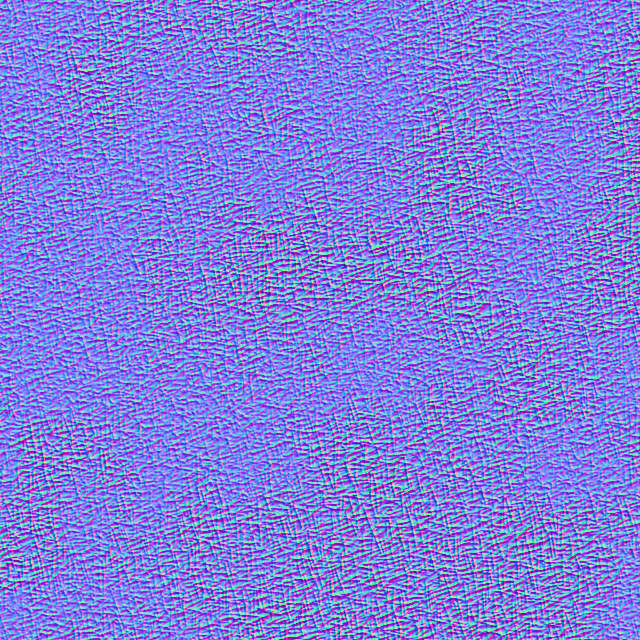
Write a WebGL 2 fragment shader that draws this texture map.

```glsl
#version 300 es
precision highp float;
// Tangent-space normal map of a fibrous, finely creased sheet.
// Short raised strands are scattered in stretched, rotated cells; their slopes
// are summed, varied by soft patches, and encoded as a unit normal.

#define RISING_SLOPE 3.8    // steepness of the slanting creases
#define FLAT_SLOPE 3.1      // steepness of the near-level creases
#define UPRIGHT_SLOPE 2.7   // steepness of the long upright fibres
#define GRAIN_SLOPE 2.0     // steepness of the short grain
#define PATCH_SCALE 7.0     // patches across the canvas
#define CALM_CONTRAST 0.55  // strand strength in calm patches
#define ROUGH_CONTRAST 1.4  // strand strength in rough patches

uniform vec2 u_resolution;
out vec4 fragColor;

// Integer hash: three values from 0 to 1 for each cell and seed.
vec3 hash3(ivec2 cell, int seed) {
  uvec3 v = uvec3(ivec3(cell, seed)) * 1664525u + 1013904223u;
  v.x += v.y * v.z;
  v.y += v.z * v.x;
  v.z += v.x * v.y;
  v ^= v >> 16u;
  v.x += v.y * v.z;
  v.y += v.z * v.x;
  v.z += v.x * v.y;
  return vec3(v >> 8u) / 16777216.0;
}

float valueNoise(vec2 p, int seed) {
  ivec2 cell = ivec2(floor(p));
  vec2 f = fract(p);
  f = f * f * (3.0 - 2.0 * f);
  float low = mix(hash3(cell, seed).x, hash3(cell + ivec2(1, 0), seed).x, f.x);
  float high = mix(hash3(cell + ivec2(0, 1), seed).x, hash3(cell + ivec2(1, 1), seed).x, f.x);
  return mix(low, high, f.y);
}

vec2 direction(float angle) {
  return vec2(cos(angle), sin(angle));
}

// Summed slope of one layer of strands; spread is the largest tilt
// away from the layer angle, and cellSize is (along, across).
vec2 strandSlope(vec2 p, float angle, float spread, vec2 cellSize, float width, int seed) {
  vec2 along = direction(angle);
  vec2 across = vec2(-along.y, along.x);
  vec2 local = vec2(dot(p, along), dot(p, across));
  ivec2 home = ivec2(floor(local / cellSize));
  vec2 slope = vec2(0.0);

  for (int row = -2; row <= 2; row++) {
    for (int column = -1; column <= 1; column++) {
      ivec2 cell = home + ivec2(column, row);
      vec3 random = hash3(cell, seed);
      vec2 offset = local - (vec2(cell) + random.xy) * cellSize;
      vec2 axis = direction((random.z * 2.0 - 1.0) * spread);
      vec2 side = vec2(-axis.y, axis.x);

      // Gaussian ridge across the strand, tapering toward both ends.
      float strength = mix(0.35, 1.0, fract(random.z * 37.0));
      float halfLength = cellSize.x * mix(0.4, 0.8, fract(random.x * 23.0));
      float taper = 1.0 - smoothstep(0.45, 1.0, abs(dot(offset, axis)) / halfLength);
      float t = dot(offset, side) / width;
      slope -= side * t * exp(-t * t) * taper * strength;
    }
  }
  return along * slope.x + across * slope.y;
}

void main() {
  vec2 p = gl_FragCoord.xy / u_resolution.y;

  // Soft patches of calm and rough surface.
  float patchiness = 0.65 * valueNoise(p * PATCH_SCALE, 11)
                   + 0.35 * valueNoise(p * PATCH_SCALE * 2.3, 12);
  float contrast = mix(CALM_CONTRAST, ROUGH_CONTRAST, smoothstep(0.25, 0.75, patchiness));

  // Crossing strand layers, then grain that stays even everywhere.
  vec2 slope = RISING_SLOPE * strandSlope(p, 0.52, 0.32, vec2(0.024, 0.0054), 0.0021, 1);
  slope += FLAT_SLOPE * strandSlope(p, 0.06, 0.32, vec2(0.028, 0.0056), 0.0020, 2);
  slope += UPRIGHT_SLOPE * strandSlope(p, 1.72, 0.22, vec2(0.036, 0.0078), 0.0019, 3);
  slope *= contrast;
  slope += GRAIN_SLOPE * strandSlope(p, 0.40, 1.30, vec2(0.009, 0.0052), 0.0020, 4);

  vec3 normal = normalize(vec3(-slope, 1.0));
  fragColor = vec4(normal * 0.5 + 0.5, 1.0);
}
```
